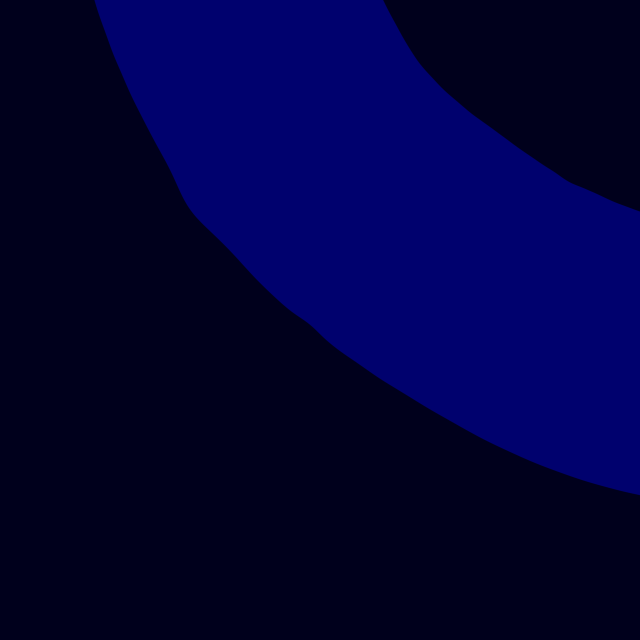
Give the GLSL for this background, as a Shadertoy shader.

```glsl
const vec3 NIGHT = vec3(0.0, 0.0, 0.11);
const vec3 BLUE = vec3(0.0, 0.004, 0.43);
const vec2 RING_CENTER = vec2(1.2240, 1.3286);
const float OUTER_RADIUS = 1.1254;
const float INNER_RADIUS_LEFT = 0.7064;
const float INNER_RADIUS_RIGHT = 0.6960;
const float ROUGHNESS = 0.0012;
const float ROUGH_FREQUENCY = 18.0;

float hashSlope(float cell) {
    return fract(sin(cell * 127.1) * 43758.5) * 2.0 - 1.0;
}

// One-dimensional gradient noise
float gradientNoise(float x) {
    float cell = floor(x);
    float t = x - cell;
    float fade = t * t * t * (t * (t * 6.0 - 15.0) + 10.0);
    return mix(hashSlope(cell) * t, hashSlope(cell + 1.0) * (t - 1.0), fade);
}

float bump(float x, float center, float width) {
    float d = (x - center) / width;
    return exp(-d * d);
}

float roughEdge(float angle, float seed) {
    return ROUGHNESS * gradientNoise(angle * ROUGH_FREQUENCY + seed);
}

// Outer rim: a shoulder, a small notch and a broad hollow
float outerRadius(float angle) {
    return OUTER_RADIUS
        + 0.0104 * bump(angle, 0.617, 0.05)
        - 0.0039 * bump(angle, 0.845, 0.025)
        - 0.0111 * bump(angle, 1.02, 0.20)
        + roughEdge(angle, 3.0);
}

// Inner rim: narrows from left to right with two slight bulges
float innerRadius(float angle) {
    return mix(INNER_RADIUS_LEFT, INNER_RADIUS_RIGHT, smoothstep(0.70, 0.93, angle))
        + 0.0046 * bump(angle, 0.64, 0.09)
        + 0.0020 * bump(angle, 1.065, 0.03)
        + roughEdge(angle, 41.0);
}

void mainImage(out vec4 fragColor, in vec2 fragCoord) {
    float pixel = 1.0 / iResolution.y;
    vec2 offset = RING_CENTER - fragCoord * pixel;
    float radius = length(offset);
    float angle = atan(offset.y, offset.x);

    // Signed distance to the band, negative inside
    float band = max(radius - outerRadius(angle), innerRadius(angle) - radius);
    float coverage = 1.0 - smoothstep(-0.7 * pixel, 0.7 * pixel, band);

    fragColor = vec4(mix(NIGHT, BLUE, coverage), 1.0);
}
```
